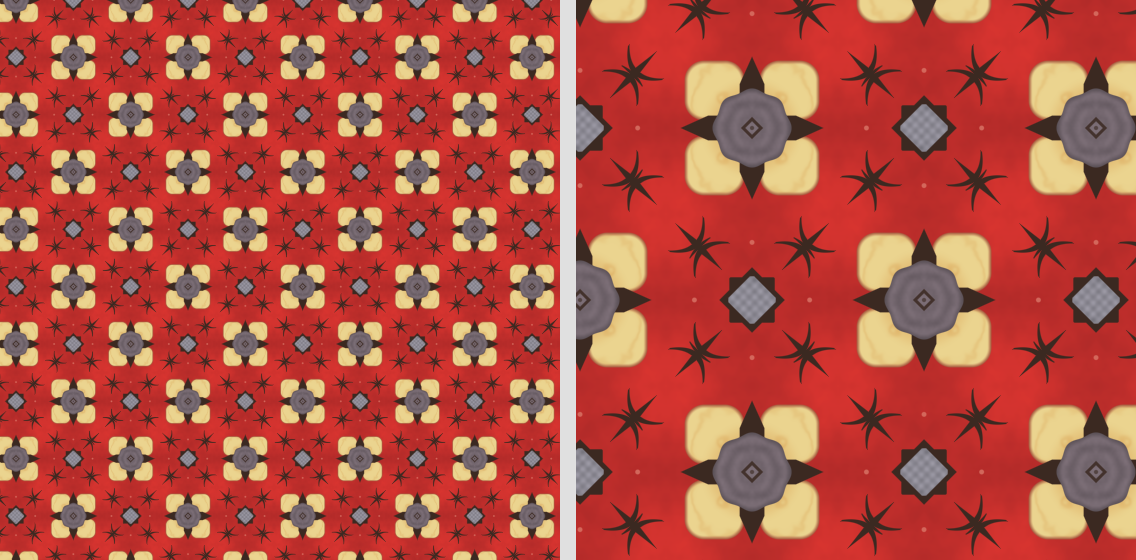
Left, the full canvas; right, a detail of the centre.
A Shadertoy shader for this pattern:

```glsl
// Checkerboard of four-petal cream flowers and small grey star tiles on red cloth.
// Each cell is folded into one quadrant; distance functions draw the motifs,
// and layered sines supply the soft mottling of cloth, petals and stone.

const float CELL = 0.10238;               // cell size as a share of the canvas
const vec2 GRID_ORIGIN = vec2(0.0286, 1.0);
const float TAU = 6.28318;

const vec3 RED_DEEP = vec3(0.67, 0.16, 0.155);
const vec3 RED_BRIGHT = vec3(0.87, 0.21, 0.19);
const vec3 CREAM = vec3(0.92, 0.83, 0.56);
const vec3 OCHRE = vec3(0.86, 0.66, 0.36);
const vec3 RIM = vec3(0.66, 0.36, 0.25);
const vec3 MAUVE = vec3(0.45, 0.40, 0.43);
const vec3 STONE = vec3(0.54, 0.53, 0.57);
const vec3 BARK = vec3(0.23, 0.16, 0.13);
const vec3 PINK = vec3(0.86, 0.48, 0.42);

float fill(float dist, float blur) {
    return 1.0 - smoothstep(-blur, blur, dist);
}

float roundBox(vec2 p, float halfSize, float radius) {
    vec2 d = abs(p) - halfSize + radius;
    return length(max(d, 0.0)) + min(max(d.x, d.y), 0.0) - radius;
}

float diamond(vec2 p, float radius) {
    return (abs(p.x) + abs(p.y) - radius) * 0.7071;
}

// Sum of rotated, warped sines, roughly -1 to 1
float mottle(vec2 p) {
    float sum = 0.0;
    float weight = 0.5;
    for (int i = 0; i < 4; i++) {
        sum += weight * sin(p.x + 1.3 * sin(p.y)) * cos(p.y - 0.7 * sin(p.x));
        p = mat2(1.2, 1.4, -1.4, 1.2) * p + 1.7;
        weight *= 0.55;
    }
    return sum;
}

// Pair of thorns bending away from the stem and thinning to their tips
float thornPair(vec2 p, float apex, float bend, float span, float width) {
    float slope = 2.0 * bend * p.y;
    float curve = abs(p.x - apex - bend * p.y * p.y) / sqrt(1.0 + slope * slope);
    return max(curve - width * (1.0 - 0.8 * p.y / span), p.y - span);
}

// Thorny sprig lying on the diagonal of the folded quadrant
float sprig(vec2 q) {
    vec2 p = vec2((q.x + q.y) * 0.7071 - 0.438, abs(q.x - q.y) * 0.7071);
    float stem = max(p.y - 0.024 * (1.0 - abs(p.x) / 0.19), abs(p.x) - 0.19);
    float outer = thornPair(p, 0.02, 4.2, 0.14, 0.019);
    float inner = thornPair(p, -0.025, -4.2, 0.14, 0.019);
    float side = thornPair(p, 0.0, -1.4, 0.085, 0.013);
    return min(min(stem, side), min(outer, inner));
}

vec3 cloth(vec2 p, vec2 q) {
    vec2 wave = 0.5 - 0.5 * cos(TAU * p);
    float glow = 0.28 + 0.6 * wave.x * wave.y + 0.22 * mottle(q * 11.0);
    return mix(RED_DEEP, RED_BRIGHT, clamp(glow, 0.0, 1.0));
}

vec3 flower(vec3 base, vec2 p, vec2 q, float blur) {
    float r = length(p);

    // Petals with a warm rim, soft veins and an ochre throat
    vec2 petalPoint = q - 0.218;
    float petal = roundBox(petalPoint, 0.174, 0.115);
    float vein = pow(0.5 + 0.5 * sin(48.0 * length(petalPoint + 0.04)
                 + 3.0 * mottle(q * 9.0)), 6.0);
    vec3 petalColor = mix(CREAM, OCHRE, 0.3 * vein + 0.5 * fill(r - 0.25, 0.06));
    petalColor = mix(RIM, petalColor, fill(petal + 0.012, 0.014));
    vec3 color = mix(base, petalColor, fill(petal, blur));

    // Pointed sepals along both axes
    vec2 axis = vec2(max(q.x, q.y), min(q.x, q.y));
    float sepal = (axis.y - 0.45 * (0.415 - axis.x)) * 0.91;
    sepal = max(sepal, axis.y - 0.072);
    color = mix(color, BARK, fill(sepal, blur));

    // Mauve disc with faint rings and a small diamond eye
    float disc = r - 0.222 - 0.008 * cos(8.0 * atan(q.y, q.x));
    vec3 discColor = MAUVE * (1.0 + 0.05 * sin(r * 75.0) + 0.08 * mottle(q * 24.0));
    discColor = mix(discColor * 0.85, discColor, fill(disc + 0.015, 0.02));
    color = mix(color, discColor, fill(disc, blur));
    float eye = abs(diamond(p, 0.052)) - 0.009;
    color = mix(color, BARK, 0.85 * fill(eye, blur));
    return mix(color, BARK, 0.6 * fill(r - 0.012, blur));
}

vec3 starTile(vec3 base, vec2 p, vec2 q, float blur) {
    vec3 color = mix(base, BARK, fill(sprig(q), blur));

    // Pale specks on the axes
    float speck = length(vec2(max(q.x, q.y) - 0.335, min(q.x, q.y))) - 0.014;
    color = mix(color, PINK, 0.75 * fill(speck, blur));

    // Eight-pointed dark frame around a woven grey diamond
    float frame = min(roundBox(p, 0.132, 0.01), diamond(p, 0.19));
    color = mix(color, BARK, fill(frame, blur));
    float weave = sin(p.x * 95.0) * sin(p.y * 95.0);
    vec3 stoneColor = STONE * (1.0 + 0.09 * weave + 0.08 * mottle(q * 20.0));
    return mix(color, stoneColor, fill(max(diamond(p, 0.15), length(p) - 0.138), blur));
}

void mainImage(out vec4 fragColor, in vec2 fragCoord) {
    vec2 grid = (fragCoord / iResolution.y - GRID_ORIGIN) / CELL;
    vec2 id = floor(grid + 0.5);
    vec2 p = grid - id;
    vec2 q = abs(p);
    float blur = 0.8 / (iResolution.y * CELL);

    vec3 base = cloth(p, q);
    bool isFlower = mod(id.x + id.y, 2.0) < 0.5;
    vec3 color = isFlower ? flower(base, p, q, blur) : starTile(base, p, q, blur);
    fragColor = vec4(color, 1.0);
}
```
